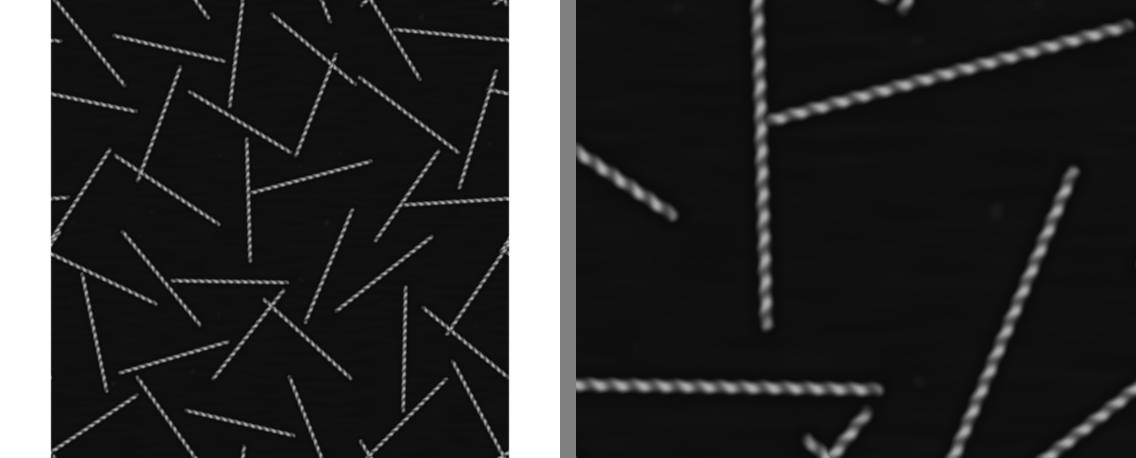
Left: the whole. Right: its middle third, enlarged.
Give the GLSL for this pattern, as a WebGL 1 fragment shader.

```glsl
precision highp float;

uniform vec2 u_resolution;

const float TAU = 6.2831853;
const float GRID = 6.0;            // even, so the checkerboard of directions wraps
const float CORD_RADIUS = 0.0068;
const float TWIST_PITCH = 0.0158;
const vec3 PAPER = vec3(1.0);
const vec3 CLOTH = vec3(0.06);

vec2 hash2(vec2 p, float seed) {
  vec3 q = fract(vec3(p.xyx + seed) * vec3(0.1031, 0.1030, 0.0973));
  q += dot(q, q.yzx + 33.33);
  return fract((q.xx + q.yz) * q.zy);
}

float cornerSlope(vec2 cell, vec2 offset, vec2 period, float seed) {
  float angle = TAU * hash2(mod(cell, period), seed).x;
  return dot(vec2(cos(angle), sin(angle)), offset);
}

// Gradient noise that repeats after a whole number of cells.
float gradientNoise(vec2 p, vec2 period, float seed) {
  vec2 i = floor(p);
  vec2 f = p - i;
  vec2 w = f * f * f * (f * (f * 6.0 - 15.0) + 10.0);
  vec2 e = vec2(1.0, 0.0);
  float low = mix(cornerSlope(i, f, period, seed),
                  cornerSlope(i + e, f - e, period, seed), w.x);
  float high = mix(cornerSlope(i + e.yx, f - e.yx, period, seed),
                   cornerSlope(i + e.xx, f - e.xx, period, seed), w.x);
  return mix(low, high, w.y);
}

// Twisted cord along the x axis: x is its light, y the shade around it.
vec2 cord(vec2 p, float halfLength, float radius, float phase) {
  float turn = TAU * p.x / TWIST_PITCH + phase;
  float across = p.y + 0.08 * radius * sin(turn);
  float d = length(vec2(max(abs(p.x) - halfLength, 0.0), across)) / radius;
  float body = 1.0 - smoothstep(0.1, 1.0, d);
  float strands = 0.5 + 0.5 * sin(turn + 1.6 * p.y / radius);
  float ends = smoothstep(0.0, 0.02, halfLength + radius - abs(p.x));
  float light = body * mix(0.28, 0.62, strands) * mix(0.55, 1.0, ends);
  return vec2(light, 1.0 - smoothstep(0.8, 2.4, d));
}

// Jittered grid; neighbouring cords lie roughly crosswise and seldom meet.
vec2 scatteredCords(vec2 p, float radius) {
  vec2 home = floor(p * GRID);
  vec2 result = vec2(0.0);
  for (int y = -1; y <= 1; y++) {
    for (int x = -1; x <= 1; x++) {
      vec2 cell = home + vec2(float(x), float(y));
      vec2 id = mod(cell, GRID);
      vec2 place = hash2(id, 3.7);
      vec2 style = hash2(id, 19.3);
      vec2 center = (cell + 0.5 + 0.42 * (place - 0.5)) / GRID;
      float angle = 0.25 * TAU * mod(id.x + id.y, 2.0) + 1.6 * (style.x - 0.5);
      vec2 along = vec2(cos(angle), sin(angle));
      vec2 q = p - center;
      vec2 local = vec2(dot(q, along), dot(q, vec2(-along.y, along.x)));
      float halfLength = mix(0.118, 0.137, style.y);
      result = max(result, cord(local, halfLength, radius, TAU * place.x));
    }
  }
  return result;
}

// Faint horizontal weave with a few pale flecks.
float clothGrain(vec2 p) {
  vec2 weave = vec2(14.0, 90.0);
  vec2 fleck = vec2(34.0, 40.0);
  float grain = 0.012 * gradientNoise(p * weave, weave, 7.1);
  float flecks = smoothstep(0.48, 0.75, gradientNoise(p * fleck, fleck, 41.9));
  return grain + 0.05 * flecks;
}

void main() {
  float pixel = 1.0 / u_resolution.y;
  vec2 p = (gl_FragCoord.xy - 0.5 * u_resolution) * pixel + 0.5;

  vec2 cords = scatteredCords(p, max(CORD_RADIUS, pixel));
  vec3 color = CLOTH + clothGrain(p) * (1.0 - cords.y);
  color *= 1.0 - 0.22 * cords.y;
  color += cords.x;

  // Square of cloth between two plain margins.
  float margin = smoothstep(-pixel, pixel, abs(p.x - 0.5) - 0.5);
  gl_FragColor = vec4(mix(color, PAPER, margin), 1.0);
}
```
